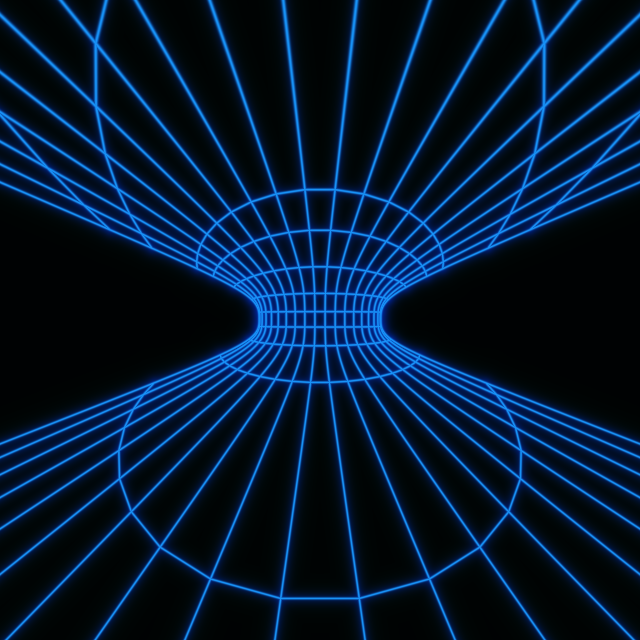
Write a Shadertoy shader that draws this background.

```glsl
const int SPOKES = 10;          // spokes on each side of the axis
const float HORIZON = 0.5013;   // height of the throat
const float THROAT = 0.095;     // half width of the throat
const float BEND = 0.086;       // how fast a ring recedes sideways

const vec3 VOID_COLOR = vec3(0.0, 0.006, 0.010);
const vec3 HAZE_COLOR = vec3(0.004, 0.045, 0.018);
const vec3 GLOW_COLOR = vec3(0.0, 0.10, 0.62);
const vec3 CORE_COLOR = vec3(0.10, 0.60, 1.0);

// Half width of the funnel along spoke m at signed height h
float spokeX(float m, float h) {
    float slope = h > 0.0 ? 0.23 + 0.00017 * m * m : 0.281 - 0.00013 * m * m;
    float neck = THROAT * sin(0.168 * m);
    float flare = m * slope * abs(h);
    return pow(neck * neck * neck + flare * flare * flare, 1.0 / 3.0);
}

float spokeDistance(vec2 p, float m) {
    const float STEP = 0.001;
    float x = spokeX(m, p.y);
    float slope = (spokeX(m, p.y + STEP) - spokeX(m, p.y - STEP)) / (2.0 * STEP);
    return abs(p.x - x) / sqrt(1.0 + slope * slope);
}

float segmentDistance(vec2 p, vec2 a, vec2 b) {
    vec2 pa = p - a, ba = b - a;
    return length(pa - ba * clamp(dot(pa, ba) / dot(ba, ba), 0.0, 1.0));
}

// Ring corner on spoke m; depth is the inverse height at the front
vec2 ringCorner(float depth, float side, float m) {
    float h = side / (depth + BEND * m * m);
    return vec2(sign(m) * spokeX(abs(m), h), h);
}

float ringDistance(vec2 p, float depth, float side) {
    float nearest = 10.0;
    for (int k = 0; k < SPOKES; k++) {
        float m = float(k) - 0.5;
        if (depth + BEND * m * m < 0.25) continue; // behind the viewer
        vec2 a = ringCorner(depth, side, m);
        vec2 b = ringCorner(depth, side, m + 1.0);
        nearest = min(nearest, segmentDistance(p, a, b));
    }
    return nearest;
}

float lineGlow(float d) {
    return exp(-d / 0.0055);
}

void mainImage(out vec4 fragColor, in vec2 fragCoord) {
    vec2 p = (fragCoord - 0.5 * iResolution.xy) / iResolution.y;
    p.y += 0.5 - HORIZON;
    p.x = abs(p.x);

    float nearest = 10.0;
    float glow = 0.0;

    // Spokes running through the throat
    for (int k = 0; k < SPOKES; k++) {
        float d = spokeDistance(p, float(k) + 0.5);
        nearest = min(nearest, d);
        glow += lineGlow(d);
    }

    // Rings above, then below the horizon
    float depths[11] = float[11](-0.6, 1.267, 4.92, 7.18, 12.2, 24.8, 85.0,
                                 81.0, 24.0, 10.1, 2.27);
    for (int i = 0; i < 11; i++) {
        float d = ringDistance(p, depths[i], i < 7 ? 1.0 : -1.0);
        nearest = min(nearest, d);
        glow += lineGlow(d);
    }

    // Lines thicken slightly toward the top
    float width = 0.0019 + 0.0012 * smoothstep(0.1, 0.5, p.y);
    width = max(width, 0.9 / iResolution.y);
    float core = exp(-nearest * nearest / (width * width));

    vec3 color = VOID_COLOR + HAZE_COLOR * exp(-nearest / 0.022);
    color += GLOW_COLOR * (1.0 - exp(-0.85 * glow));
    color = mix(color, CORE_COLOR, 0.95 * core);
    fragColor = vec4(color, 1.0);
}
```
